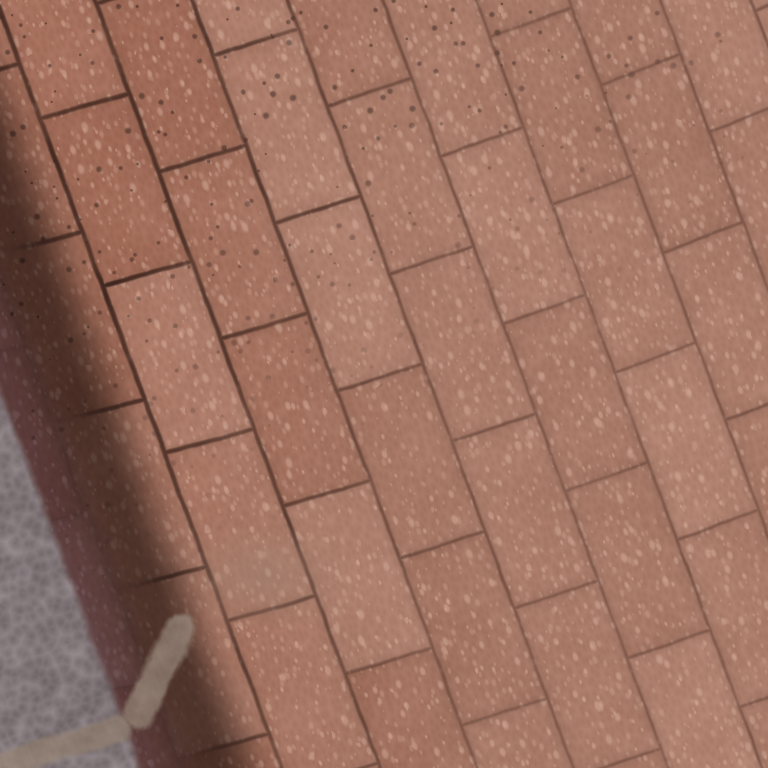
This texture is drawn by a WebGL 2 fragment shader. Its source:

```glsl
#version 300 es
precision highp float;
// Slanted running-bond brick paving with worn joints, pale flecks, and a shaded stone kerb.
uniform vec2 u_resolution;
out vec4 outColor;

const vec2 ORIGIN = vec2(0.5625, 0.6615);        // centre of one short joint
const vec2 BRICK_WIDTH = vec2(0.1070, 0.0443);   // step to the next column
const vec2 BRICK_LENGTH = vec2(0.0811, -0.2181); // step along a column
const vec2 KERB_POINT = vec2(0.0, 0.492);
const vec2 KERB_NORMAL = vec2(0.938, 0.347);

const vec3 RED_CLAY = vec3(0.645, 0.435, 0.360);
const vec3 TAN_CLAY = vec3(0.675, 0.490, 0.420);
const vec3 DARK_JOINT = vec3(0.235, 0.140, 0.110);
const vec3 FADED_JOINT = vec3(0.430, 0.290, 0.240);
const vec3 FLECK = vec3(0.84, 0.68, 0.61);
const vec3 STONE = vec3(0.51, 0.47, 0.48);
const vec3 DRY_LEAF = vec3(0.57, 0.50, 0.45);

float hash(vec2 p) {
  vec3 q = fract(vec3(p.xyx) * 0.1031);
  q += dot(q, q.yzx + 33.33);
  return fract((q.x + q.y) * q.z);
}

float cross2(vec2 a, vec2 b) { return a.x * b.y - a.y * b.x; }

// Cellular noise: distance to the nearest point, and that point's random value.
vec2 cellular(vec2 p) {
  vec2 cell = floor(p), best = vec2(9.0, 0.0);
  for (int y = -1; y <= 1; y++)
    for (int x = -1; x <= 1; x++) {
      vec2 c = cell + vec2(x, y);
      vec2 point = c + vec2(hash(c + 11.0), hash(c + 47.0));
      float d = distance(p, point);
      if (d < best.x) best = vec2(d, hash(c + 83.0));
    }
  return best;
}

// Layered sines, each turned and finer than the last; about -1 to 1.
float mottle(vec2 p) {
  float sum = 0.0, weight = 0.5;
  for (int i = 0; i < 4; i++) {
    sum += weight * sin(p.x + 1.7 * sin(p.y)) * cos(p.y - 0.8 * p.x);
    p = mat2(1.2, 1.5, -1.5, 1.2) * p + 2.3;
    weight *= 0.6;
  }
  return sum;
}

float dots(vec2 p, float radius, float share) {
  vec2 c = cellular(p);
  float size = radius * (0.5 + fract(c.y * 17.0));
  return (1.0 - smoothstep(size * 0.3, size, c.x)) * step(1.0 - share, c.y);
}

float capsule(vec2 p, vec2 a, vec2 b, float radius) {
  vec2 d = b - a;
  return length(p - a - d * clamp(dot(p - a, d) / dot(d, d), 0.0, 1.0)) - radius;
}

float cover(float dist, float soft) { return 1.0 - smoothstep(-soft, soft, dist); }

// Returns lattice coordinates: column position and distance along the column.
vec2 toLattice(vec2 p) {
  float area = cross2(BRICK_WIDTH, BRICK_LENGTH);
  vec2 d = p - ORIGIN;
  float bend = cross2(d, BRICK_LENGTH) / area;
  d += bend * bend * vec2(0.0010, -0.00065);
  return vec2(cross2(d, BRICK_LENGTH), cross2(BRICK_WIDTH, d)) / area;
}

vec3 paving(vec2 p, float kerb, float pixel) {
  vec2 wobble = 0.0012 * vec2(mottle(p * 35.0), mottle(p.yx * 35.0 + 5.0));
  vec2 lattice = toLattice(p + wobble);
  float column = floor(lattice.x + 0.5);
  float across = lattice.x - column;
  float along = lattice.y - 0.5 * column - 0.035 * across;
  along -= 0.14 * step(column, -3.5); // the edge course is laid out of step
  vec2 id = vec2(column, floor(along));

  // Clay body: tint per brick, soft mottling and grain
  float tone = hash(id + 60.0) - 0.5;
  vec3 color = mix(RED_CLAY, TAN_CLAY, smoothstep(0.05, 0.6, p.x + 0.25 * tone));
  color += 0.045 * tone + 0.022 * mottle(p * 18.0 + id);
  vec2 grainPoint = vec2(dot(p, KERB_NORMAL), 0.6 * cross2(KERB_NORMAL, p));
  color += 0.045 * (cellular(grainPoint * 130.0).x - 0.5);
  color = mix(color, FLECK, 0.50 * dots(grainPoint * 62.0, 0.25, 0.55));
  color = mix(color, FLECK, 0.30 * dots(grainPoint * 105.0 + 7.0, 0.32, 0.5));
  float pitted = smoothstep(0.0, 0.7, p.y - 0.6 * p.x);
  color *= 1.0 - 0.35 * pitted * dots(p * 42.0 + 3.0, 0.17, 0.3);

  // Joints: darker and wider toward the left, worn unevenly
  float sideGap = (0.5 - abs(across)) * 0.1157;
  float endGap = abs(along - floor(along + 0.5)) * 0.2325;
  float gap = min(sideGap, endGap);
  float fade = smoothstep(0.1, 0.75, p.x);
  float wear = 0.8 + 0.3 * mottle(p * 14.0 + 2.0);
  float width = mix(0.0027, 0.0017, fade) * (0.85 + 0.3 * wear);
  float joint = cover(gap - width, 0.0013 + pixel * 0.6);
  float shown = clamp(wear, 0.35, 1.0) * mix(1.0, 0.75, fade) * smoothstep(0.07, 0.14, kerb);
  color *= 1.0 - 0.10 * exp(-gap * 160.0);
  return mix(color, mix(DARK_JOINT, FADED_JOINT, fade), joint * shown);
}

void main() {
  vec2 p = gl_FragCoord.xy / u_resolution;
  float pixel = 1.0 / min(u_resolution.x, u_resolution.y);
  float kerb = dot(p - KERB_POINT, KERB_NORMAL) + 0.003 * mottle(p * 40.0);
  vec3 color = paving(p, kerb, pixel);

  // Dusty residue, then the soft shadow beside the kerb
  float dust = exp(-dot((p - vec2(0.34, 0.25)) * vec2(14.0, 22.0), (p - vec2(0.34, 0.25)) * vec2(14.0, 22.0)));
  color = mix(color, vec3(0.62, 0.50, 0.44), 0.5 * dust);
  float shadow = 1.0 - smoothstep(0.095, 0.175, kerb);
  vec3 shade = mix(vec3(0.56, 0.54, 0.64), vec3(0.46, 0.43, 0.42), smoothstep(0.0, 0.09, kerb));
  color *= mix(vec3(1.0), shade, shadow);

  // Kerb stone and the bent dry leaf lying on its edge
  float grit = cellular(p * 75.0).x - 0.5;
  vec3 stone = STONE + 0.06 * mottle(p * 45.0) + 0.10 * grit;
  color = mix(color, stone, cover(kerb, 0.006 + pixel));
  float leaf = min(capsule(p, vec2(0.235, 0.180), vec2(0.180, 0.070), 0.019),
                   capsule(p, vec2(0.155, 0.050), vec2(0.0, 0.004), 0.016));
  leaf += 0.004 * mottle(p * 50.0);
  color = mix(color, DRY_LEAF + 0.05 * mottle(p * 60.0), 0.85 * cover(leaf, 0.004 + pixel));
  outColor = vec4(clamp(color, 0.0, 1.0), 1.0);
}
```
